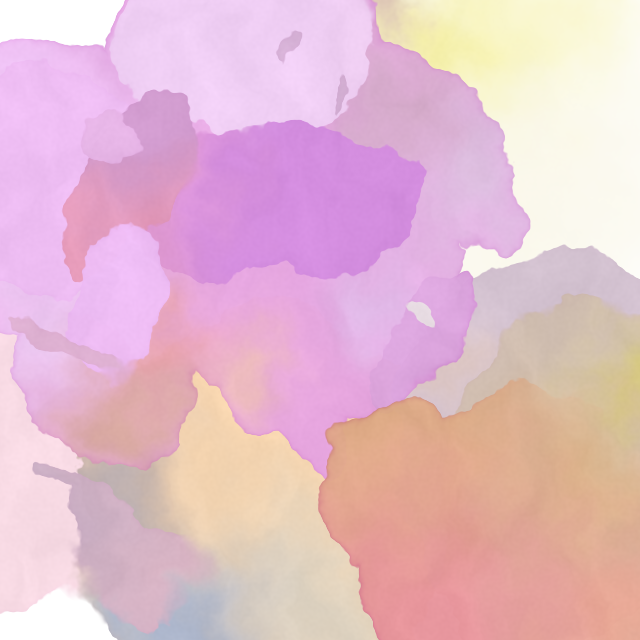
A WebGL 2 fragment shader for this background:

```glsl
#version 300 es
precision highp float;
uniform vec2 u_resolution;
out vec4 fragColor;

vec2 p;          // position for crisp outlines
vec2 wet;        // position for soft pigment
float softness;  // local width of damp outlines

vec2 gradient(vec2 cell) {
  float a = 6.283 * fract(sin(dot(cell, vec2(127.1, 311.7))) * 43758.5);
  return vec2(cos(a), sin(a));
}

float noise(vec2 q) {
  vec2 i = floor(q), f = fract(q), u = f * f * f * (f * (f * 6. - 15.) + 10.);
  vec2 e = vec2(1, 0);
  float low = mix(dot(gradient(i), f), dot(gradient(i + e), f - e), u.x);
  float high = mix(dot(gradient(i + e.yx), f - e.yx), dot(gradient(i + e.xx), f - e.xx), u.x);
  return mix(low, high, u.y);
}

float fbm(vec2 q) {
  float sum = 0., amp = .6;
  for (int i = 0; i < 5; i++) {
    sum += amp * noise(q);
    q = mat2(1.6, 1.2, -1.2, 1.6) * q + 7.3;
    amp *= .5;
  }
  return sum;
}

// Approximate signed distance to a tilted ellipse
float blob(float x, float y, float rx, float ry, float tilt) {
  float c = cos(tilt), s = sin(tilt);
  vec2 r = vec2(rx, ry), q = mat2(c, -s, s, c) * (p - vec2(x, y)) / r;
  float k = length(q) + .001;
  return k * (k - 1.) / max(length(q / r), .001);
}

float blob(float x, float y, float rx, float ry) {
  return blob(x, y, rx, ry, 0.);
}

// Wash with pigment gathered along its rim; faint rims turn damp and soft
void sheet(inout vec3 col, float d, vec3 tint, float rim) {
  tint *= 1. - rim * vec3(.1, .3, .1) * exp(min(d, 0.) / .004);
  float width = rim > .2 ? .0015 : softness;
  col = mix(col, tint, .96 * smoothstep(width, -width, d));
}

// Wet pigment that spreads without an outline
void bleed(inout vec3 col, float x, float y, float radius, vec3 tint) {
  vec2 q = (wet - vec2(x, y)) / radius;
  col = mix(col, tint, exp(-dot(q, q)));
}

void main() {
  vec2 uv = gl_FragCoord.xy / u_resolution;
  vec2 wander = vec2(fbm(uv * 8.), fbm(uv * 8. + 31.));
  p = uv + .065 * wander;
  wet = uv + .12 * wander;
  softness = .0015 + .03 * smoothstep(.05, .3, fbm(uv * 4. + 5.));
  vec3 col = vec3(1);

  // Yellow and cream corner
  bleed(col, .8, .72, .28, vec3(.98, .97, .92));
  bleed(col, .83, .97, .13, vec3(.98, .97, .82));
  bleed(col, .68, .94, .11, vec3(.96, .94, .66));
  bleed(col, .6, .97, .045, vec3(.89, .8, .73));

  // Pale pink margin
  float margin = max(blob(.03, .25, .25, .28), -blob(.08, -.03, .15, .1));
  sheet(col, margin, vec3(.97, .85, .89), .1);

  // Peach pool running into blue
  vec3 peach = vec3(.98, .84, .68);
  bleed(peach, .5, .05, .16, vec3(.87, .82, .74));
  bleed(peach, .16, .23, .11, vec3(.72, .67, .67));
  bleed(peach, .27, 0., .14, vec3(.66, .7, .79));
  sheet(col, blob(.42, .2, .3, .32), peach, .1);

  // Grey lavender and olive on the right
  vec3 grey = vec3(.82, .75, .81);
  bleed(grey, .69, .43, .07, vec3(.87, .78, .77));
  sheet(col, blob(.86, .3, .25, .31), grey, .05);
  vec3 olive = vec3(.82, .75, .7);
  bleed(olive, .98, .41, .07, vec3(.85, .81, .5));
  bleed(olive, .92, .24, .13, vec3(.85, .73, .53));
  bleed(olive, .95, .03, .19, vec3(.91, .65, .57));
  sheet(col, blob(.92, .18, .24, .345), olive, .1);

  // Pigment field of the violet body
  vec3 violet = vec3(.9, .64, .88);
  bleed(violet, .05, .8, .2, vec3(.94, .77, .97));
  bleed(violet, .75, .73, .14, vec3(.87, .75, .89));
  bleed(violet, .63, .82, .11, vec3(.83, .66, .79));
  bleed(violet, .6, .54, .08, vec3(.88, .72, .91));
  bleed(violet, .08, .47, .13, vec3(.93, .79, .96));
  bleed(violet, .25, .45, .09, vec3(.92, .63, .69));
  bleed(violet, .21, .34, .1, vec3(.85, .66, .63));
  bleed(violet, .39, .41, .06, vec3(.94, .74, .76));

  // Overlapping violet layers
  sheet(violet, blob(.39, .93, .21, .14), vec3(.94, .81, .96), .05);
  sheet(violet, blob(.08, .71, .2, .175), vec3(.93, .73, .95), .1);
  float band = min(blob(.45, .69, .21, .125), blob(.33, .66, .13, .1));
  float across = smoothstep(.22, .42, wet.x);
  sheet(violet, band, mix(vec3(.88, .59, .82), vec3(.82, .53, .87), across), .05);
  float arm = min(blob(.23, .75, .075, .11), blob(.16, .68, .14, .045, 1.1));
  float rise = smoothstep(.6, .8, wet.y);
  sheet(violet, arm, mix(vec3(.9, .59, .71), vec3(.81, .59, .8), rise), .1);
  sheet(violet, blob(.175, .79, .05, .055, .8), vec3(.9, .7, .9), .1);
  sheet(violet, blob(.18, .53, .07, .125, -.2), vec3(.93, .73, .96), .1);
  sheet(violet, blob(.1, .46, .1, .018, -.45), vec3(.87, .69, .82), .1);
  float lobe = blob(.66, .47, .14, .05, .95);
  sheet(violet, lobe, vec3(.86, .64, .87), .05);

  // Dark drips
  for (float i = 0.; i < 2.; i++)
    sheet(violet, blob(.453 + .087 * i, .92 - .06 * i, .01, .028, -.3), vec3(.83, .68, .83), .1);

  // Outline of the violet body, with a peach notch cut away
  float body = min(blob(.1, .7, .27, .23), blob(.16, .47, .14, .17));
  body = min(body, blob(.39, .92, .22, .17));
  body = min(body, blob(.42, .6, .3, .28));
  body = min(body, blob(.66, .775, .21, .11, -.75));
  body = min(body, lobe);
  body = min(body, blob(.21, .33, .09, .065));
  body = min(body, blob(.48, .34, .09, .05, -1.));
  body = max(body, -blob(.325, .33, .04, .06));
  body = max(body, -blob(.305, .37, .016, .04));
  sheet(col, body, violet, .4);
  sheet(col, blob(.655, .505, .025, .014, -.8), vec3(.91, .87, .89), 0.);

  // Mauve finger at the lower left
  float finger = min(blob(.19, .13, .14, .06, -1.), blob(.24, .14, .075, .05, -.5));
  finger = min(finger, blob(.11, .25, .055, .015, -.5));
  sheet(col, finger, mix(vec3(.76, .67, .76), vec3(.87, .71, .77), wet.x * 3.), .1);

  // Orange and rose pool, fading to the right
  float pool = min(blob(.62, .24, .12, .135), blob(.83, .1, .26, .29));
  vec3 rose = mix(vec3(.91, .58, .61), vec3(.87, .67, .52), smoothstep(.02, .38, wet.y));
  rose = mix(rose, col, smoothstep(.7, 1., wet.x));
  sheet(col, pool, rose, .7 * smoothstep(.85, .6, uv.x));

  // Mottled pigment and paper grain
  float tone = .05 * fbm(wet * vec2(14, 9)) + .01 * noise(uv * 150.);
  fragColor = vec4(col + tone * smoothstep(1., .9, col.g), 1);
}
```
